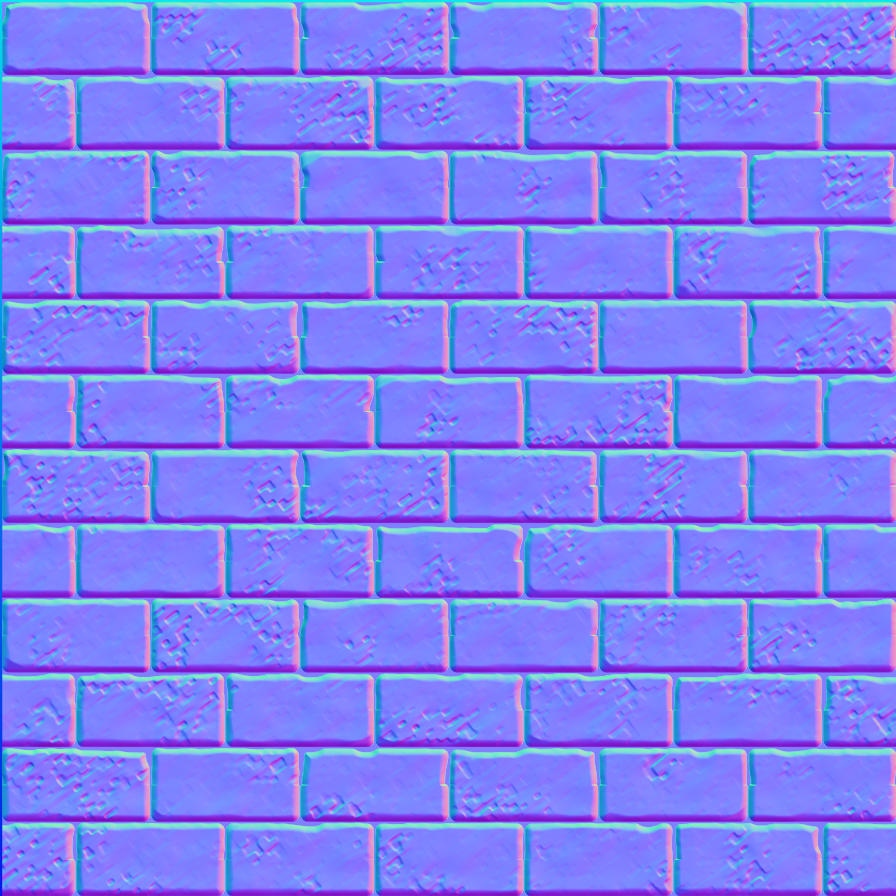
A Shadertoy shader for this texture map:

```glsl
// Tangent-space normal map of a worn brick wall in running bond.
// A height field (unevenly bevelled bricks with dented patches) is turned
// into slopes by central differences; broken corners add tilted facets.

#define COLS 6.0
#define ROWS 12.0
#define GAP 0.012          // half joint width, in brick heights
#define CORNER 0.09        // corner radius
#define BEVEL 0.085        // width of the rounded edge
#define DEPTH 0.075        // joint depth
#define CHIP_SIZE 0.2      // largest broken corner
#define CHIP_SLOPE 0.9
#define DENTS 0.026        // relief inside worn patches
#define SWELL 0.026        // broad relief of the faces
#define RIM 0.0026         // border line, in canvas units
#define STEP 0.012         // differentiation step

float hash(vec2 p) {
    vec3 q = fract(vec3(p.xyx) * 0.1031);
    q += dot(q, q.yzx + 33.33);
    return fract((q.x + q.y) * q.z);
}

float noise(vec2 p) {
    vec2 i = floor(p), f = fract(p);
    f = f * f * f * (f * (f * 6.0 - 15.0) + 10.0);
    return mix(mix(hash(i), hash(i + vec2(1, 0)), f.x),
               mix(hash(i + vec2(0, 1)), hash(i + vec2(1, 1)), f.x), f.y);
}

float roundedBox(vec2 p, vec2 halfSize, float r) {
    vec2 q = abs(p) - halfSize + r;
    return length(max(q, 0.0)) + min(max(q.x, q.y), 0.0) - r;
}

// Brick index in id, centred position in q, half extents returned
vec2 brickCell(vec2 p, out vec2 id, out vec2 q) {
    float aspect = ROWS / COLS;
    float row = floor(p.y);
    float x = p.x / aspect + 0.5 * mod(row + 1.0, 2.0);
    id = vec2(mod(floor(x), COLS), row);
    q = vec2((fract(x) - 0.5) * aspect, fract(p.y) - 0.5);
    return vec2(0.5 * aspect, 0.5) - GAP;
}

// Slanted strokes and isolated dents inside random patches, on a broad swell
float surfaceRelief(vec2 p) {
    vec2 slanted = mat2(0.8, -0.6, 0.6, 0.8) * p;
    float strokes = noise(slanted * vec2(6.0, 15.0) + 31.0);
    float dents = smoothstep(0.5, 0.95, noise(slanted.yx * vec2(13.0, 9.0) + 57.0));
    float worn = smoothstep(0.48, 0.9, noise(p * 1.6 + 11.0));
    return (0.6 * strokes - dents) * DENTS * (0.12 + worn)
         + SWELL * noise(slanted * vec2(2.3, 3.6) + 83.0);
}

// Height at p in brick heights, and how far p lies inside a brick's edge
vec2 wall(vec2 p) {
    vec2 id, q;
    vec2 halfSize = brickCell(p, id, q);
    vec2 local = p + id * 17.0;

    // Edges wander and their bevels widen unevenly, more so below
    float wander = 0.05 * smoothstep(0.55, 1.0, noise(local * 2.7))
                 + 0.014 * noise(local * 9.0);
    float d = roundedBox(q, halfSize, CORNER) + wander * smoothstep(0.3, 0.0, -q.y - 0.1 + 0.3 * step(q.y, 0.0));
    float lower = smoothstep(-0.1, -0.5, q.y);
    float width = BEVEL * (0.7 + 0.6 * noise(local * 3.1 + 5.0) + 0.25 * lower);
    float t = clamp(-d / width, 0.0, 1.0);
    float body = t * (2.0 - t);
    float h = DEPTH + 0.012 * lower + surfaceRelief(local);
    return vec2(h * body, body);
}

// Outward tilt (xy) and coverage (z) of a broken corner
vec3 brokenCorner(vec2 p) {
    vec2 id, q;
    vec2 halfSize = brickCell(p, id, q);
    float chance = hash(id * 7.0 + sign(q) * 2.0 + 19.0);
    float size = CHIP_SIZE * smoothstep(0.5, 1.0, chance);
    vec2 outward = vec2(0.5, 0.86);
    float ragged = 0.1 * (noise(p * 5.0 + 41.0) - 0.5);
    float cut = dot(abs(q) - halfSize, outward) + size + ragged * step(0.01, size);
    return vec3(sign(q) * outward * CHIP_SLOPE, smoothstep(0.0, 0.05, cut));
}

void mainImage(out vec4 fragColor, in vec2 fragCoord) {
    vec2 uv = fragCoord / iResolution.xy;
    vec2 p = uv * ROWS + vec2(-0.016, 0.012);
    vec2 e = vec2(STEP, 0.0);

    // Slopes of the height field, replaced by a facet on broken corners
    vec2 slope = vec2(wall(p + e.xy).x - wall(p - e.xy).x,
                      wall(p + e.yx).x - wall(p - e.yx).x) / (2.0 * STEP);
    float body = wall(p).y;
    vec3 chip = brokenCorner(p);
    vec2 tilt = mix(-slope, chip.xy, 0.85 * chip.z * body);

    // Side faces of the joints lean slightly upward
    tilt.y += 0.45 * (1.0 - body) * abs(slope.x) / (length(slope) + 0.05);
    vec3 color = 0.5 + 0.5 * normalize(vec3(tilt, 1.0));

    // Thin rim along the left and top borders
    float soft = 0.5 / iResolution.y;
    float left = 1.0 - smoothstep(RIM - soft, RIM + soft, uv.x);
    float top = smoothstep(1.0 - RIM - soft, 1.0 - RIM + soft, uv.y);
    color = mix(color, vec3(0.0, mix(0.1, 0.85, uv.y), 0.92), left);
    color = mix(color, vec3(0.05, 0.9, 0.93), top);
    fragColor = vec4(color, 1.0);
}
```
